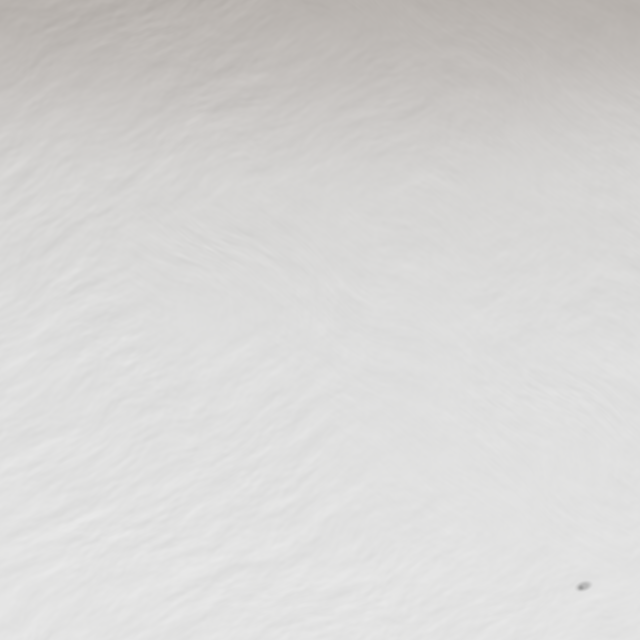
Give the GLSL for this texture, as a WebGL 1 fragment shader.

```glsl
precision highp float;
// Off-white plaster wall with faint creases, shaded towards the top, with one small speck.
uniform vec2 u_resolution;

float hash(vec2 p) {
  vec3 q = fract(vec3(p.xyx) * 0.1031);
  q += dot(q, q.yzx + 33.33);
  return fract((q.x + q.y) * q.z);
}

float noise(vec2 p) {
  vec2 cell = floor(p);
  vec2 f = fract(p);
  f = f * f * f * (f * (f * 6.0 - 15.0) + 10.0);
  float low = mix(hash(cell), hash(cell + vec2(1.0, 0.0)), f.x);
  float high = mix(hash(cell + vec2(0.0, 1.0)), hash(cell + vec2(1.0, 1.0)), f.x);
  return mix(low, high, f.y);
}

float fbm(vec2 p) {
  float sum = 0.0;
  float weight = 0.5;
  for (int i = 0; i < 4; i++) {
    sum += weight * noise(p);
    p = mat2(0.8, 0.6, -0.6, 0.8) * p * 1.9 + 17.3;
    weight *= 0.55;
  }
  return sum;
}

vec2 rotate(vec2 p, float angle) {
  float c = cos(angle);
  float s = sin(angle);
  return vec2(c * p.x + s * p.y, c * p.y - s * p.x);
}

// Height of the plaster: creases rising to the right, mixed with falling ones.
float relief(vec2 p) {
  vec2 warped = p + 0.035 * vec2(noise(p * 9.0), noise(p * 9.0 + 40.0));
  float rising = fbm(rotate(warped, 0.5) * vec2(15.0, 38.0));
  float falling = fbm(rotate(warped, -0.75) * vec2(13.0, 36.0) + 70.0);
  float patches = noise(p * 3.5 + 8.0) + 0.5 * (p.x + p.y - 1.0);
  return mix(rising, falling, smoothstep(0.35, 0.75, patches));
}

// Wall colour by distance from the top edge.
vec3 wallColor(float depth) {
  vec3 color = mix(vec3(0.708, 0.688, 0.670), vec3(0.780, 0.767, 0.757), smoothstep(-0.06, 0.19, depth));
  color = mix(color, vec3(0.836, 0.832, 0.826), smoothstep(0.10, 0.30, depth));
  color = mix(color, vec3(0.868, 0.868, 0.866), smoothstep(0.22, 0.58, depth));
  return mix(color, vec3(0.889, 0.889, 0.888), smoothstep(0.45, 1.0, depth));
}

void main() {
  vec2 uv = gl_FragCoord.xy / u_resolution;

  // Shading with a slightly uneven edge
  float drift = 0.035 * (noise(uv * vec2(3.0, 4.0) + 5.0) - 0.5);
  vec3 color = wallColor(1.0 - uv.y + drift);

  // Light grazing the relief from the upper left
  float slope = relief(uv) - relief(uv + vec2(-0.003, 0.006));
  float strength = 0.7 + 0.6 * noise(uv * 6.0 + 21.0);
  color += 0.075 * strength * clamp(slope, -0.3, 0.3);

  // Soft blotches and faint grain
  color += 0.012 * (fbm(uv * 22.0 + 3.0) - 0.45);
  color += 0.005 * (noise(uv * 150.0) - 0.5);

  // Tilted grey speck with a darker end
  vec2 speck = rotate(uv - vec2(0.912, 0.084), 0.3);
  float body = 1.0 - smoothstep(0.3, 1.2, length(speck / vec2(0.014, 0.008)));
  float core = 1.0 - smoothstep(0.0, 1.0, length((speck + vec2(0.005, 0.001)) / vec2(0.007, 0.006)));
  color -= 0.17 * body + 0.12 * core;

  gl_FragColor = vec4(color, 1.0);
}
```
